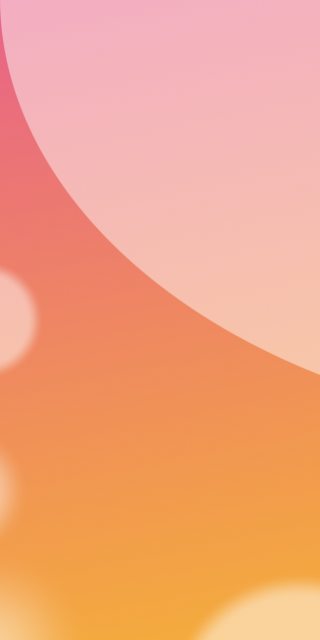
Reproduce this background procedurally as a Shadertoy shader.

```glsl
// Pink to orange gradient with a large translucent ellipse and soft pale discs.

// Coverage of a disc whose edge fades over +-blur
float softDisc(vec2 p, vec2 center, float radius, float blur) {
    return 1.0 - smoothstep(-blur, blur, length(p - center) - radius);
}

// Fine grain that hides gradient banding
float hash(vec2 p) {
    return fract(sin(dot(p, vec2(12.99, 78.23))) * 43758.5);
}

void mainImage(out vec4 fragColor, in vec2 fragCoord) {
    // Canvas units: width is 1, height is 2
    vec2 p = fragCoord / iResolution.xy * vec2(1.0, 2.0);

    // Slightly tilted background gradient
    vec3 pink = vec3(0.91, 0.385, 0.535);
    vec3 orange = vec3(0.957, 0.667, 0.243);
    float slope = clamp((2.0 - p.y + 0.2 * p.x) / 2.1, 0.0, 1.0);
    vec3 color = mix(pink, orange, slope);

    // Large ellipse with a crisp, antialiased edge
    float ellipse = length((p - vec2(2.013, 2.008)) / vec2(2.013, 1.365)) - 1.0;
    float edge = fwidth(ellipse);
    float veil = 1.0 - smoothstep(-0.7 * edge, 0.7 * edge, ellipse);

    // Discs along the left side and in the lower right corner
    veil = max(veil, softDisc(p, vec2(-0.052, 1.0), 0.163, 0.026));
    veil = max(veil, softDisc(p, vec2(-0.117, 0.464), 0.145, 0.065));
    veil = max(veil, softDisc(p, vec2(-0.04, -0.03), 0.16, 0.17));
    veil = max(veil, softDisc(p, vec2(0.9375, -0.211), 0.383, 0.04));

    // White veil over the gradient
    color = mix(color, vec3(1.0), 0.48 * veil);
    color += (hash(fragCoord) - 0.5) / 255.0;
    fragColor = vec4(color, 1.0);
}
```
